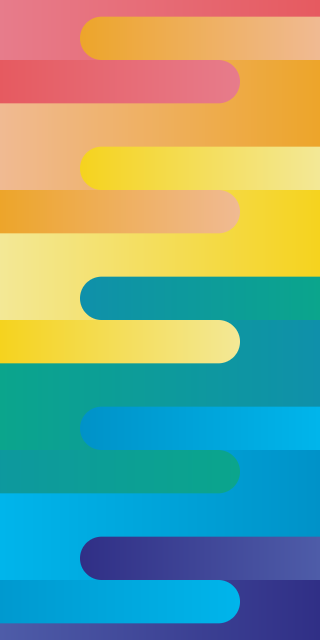
Write a Shadertoy shader that draws this background.

```glsl
// Interlocking rounded bars stepping through six hues, from pink down to navy.
// Each hue pair shares a three-row group: the next hue reaches in from the right,
// the previous one from the left, each drawn as a half-infinite capsule.

#define ROW_HEIGHT 0.067708   // share of the canvas height
#define ROWS_ABOVE_MIDDLE 7.0
#define LEFT_TIP 0.25         // share of the canvas width
#define RIGHT_TIP 0.75
#define HUES 6

// Deep end of each hue; w is where the left-hand bar starts on its gradient
const vec4 DEEP[HUES] = vec4[HUES](
    vec4(0.902, 0.353, 0.376, 0.0),
    vec4(0.929, 0.647, 0.165, 0.0),
    vec4(0.961, 0.827, 0.118, 0.0),
    vec4(0.059, 0.565, 0.667, 0.4),
    vec4(0.000, 0.573, 0.784, 0.2),
    vec4(0.188, 0.184, 0.525, 0.0));

// Light end of each hue
const vec3 LIGHT[HUES] = vec3[HUES](
    vec3(0.906, 0.486, 0.545),
    vec3(0.941, 0.729, 0.573),
    vec3(0.953, 0.910, 0.588),
    vec3(0.043, 0.647, 0.549),
    vec3(0.000, 0.710, 0.922),
    vec3(0.306, 0.361, 0.659));

vec3 shade(int hue, float t) {
    return mix(DEEP[hue].rgb, LIGHT[hue], clamp(t, 0.0, 1.0));
}

// Distance to a bar of height 1; "beyond" is how far the point lies past the tip
float barDistance(float beyond, float dy) {
    return length(vec2(max(beyond + 0.5, 0.0), dy)) - 0.5;
}

void mainImage(out vec4 fragColor, in vec2 fragCoord) {
    vec2 uv = fragCoord / iResolution.xy;
    float rowPixels = iResolution.y * ROW_HEIGHT;
    float width = iResolution.x / rowPixels;
    float row = (0.5 - uv.y) / ROW_HEIGHT + ROWS_ABOVE_MIDDLE;

    vec3 color = shade(0, 1.0 - uv.x);

    for (int i = 0; i < HUES - 1; i++) {
        float y = row - 3.0 * float(i);

        // Body of the next hue; its upper edge hides beneath the two bars
        float bodyTop = uv.x < 0.5 ? 1.5 : 0.5;
        float body = clamp(0.5 + (y - bodyTop) * rowPixels, 0.0, 1.0);
        color = mix(color, shade(i + 1, 1.0 - uv.x), body);

        // Upper bar: next hue, from the right edge to a left tip
        float upper = barDistance((LEFT_TIP - uv.x) * width, y - 0.5);
        float upperShade = (uv.x - LEFT_TIP) / (1.0 - LEFT_TIP);
        color = mix(color, shade(i + 1, upperShade),
                    clamp(0.5 - upper * rowPixels, 0.0, 1.0));

        // Lower bar: previous hue, from the left edge to a right tip
        float lower = barDistance((uv.x - RIGHT_TIP) * width, y - 1.5);
        float lowerShade = mix(DEEP[i].w, 1.0, uv.x / RIGHT_TIP);
        color = mix(color, shade(i, lowerShade),
                    clamp(0.5 - lower * rowPixels, 0.0, 1.0));
    }

    fragColor = vec4(color, 1.0);
}
```
